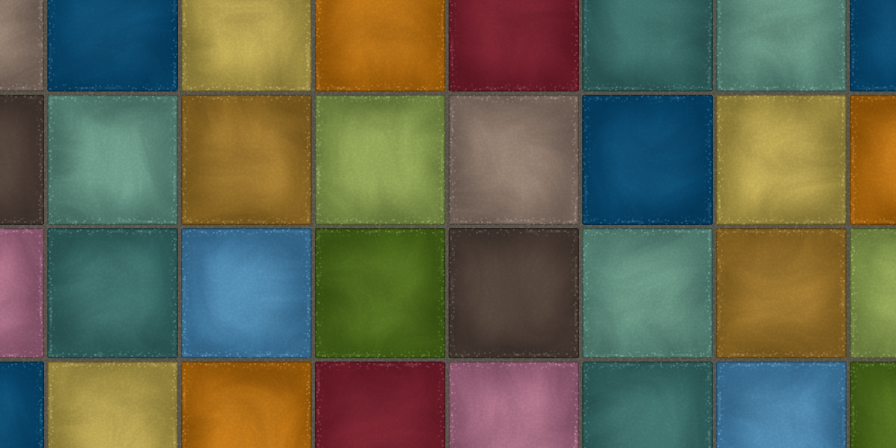
Write a WebGL 2 fragment shader that draws this pattern.

```glsl
#version 300 es
precision highp float;

uniform vec2 u_resolution;
out vec4 outColor;

// Layout, in canvas heights
const vec2 PITCH = vec2(0.2985, 0.2978);
const vec2 FIRST_JOINT = vec2(0.1022, 0.1966);
const int ROW_SHIFT = 4;

// Tile profile, in tile widths
const float JOINT_HALF = 0.012;
const float CORNER_RADIUS = 0.018;
const float RIM_DEPTH = 0.026;
const float RIM_WIDTH = 0.009;
const float GLOW_REACH = 0.36;

// Glaze and wear
const float EDGE_SHADE = 0.78;
const float CENTER_SHADE = 1.05;
const float FADE = 0.15;
const float MOTTLE = 0.20;
const float GRAIN = 0.07;
const vec3 DUST = vec3(1.12, 1.02, 0.82);
const vec3 GROUT = vec3(0.36, 0.34, 0.30);

const vec3 GLAZES[13] = vec3[13](
    vec3(0.55, 0.47, 0.42),  // 0 taupe
    vec3(0.02, 0.30, 0.47),  // 1 blue
    vec3(0.70, 0.62, 0.28),  // 2 yellow
    vec3(0.73, 0.43, 0.04),  // 3 orange
    vec3(0.49, 0.12, 0.18),  // 4 red
    vec3(0.21, 0.43, 0.42),  // 5 teal
    vec3(0.37, 0.58, 0.52),  // 6 mint
    vec3(0.31, 0.25, 0.22),  // 7 brown
    vec3(0.61, 0.45, 0.15),  // 8 ochre
    vec3(0.53, 0.62, 0.30),  // 9 light green
    vec3(0.66, 0.41, 0.52),  // 10 pink
    vec3(0.26, 0.52, 0.70),  // 11 sky
    vec3(0.29, 0.42, 0.09)   // 12 green
);
const int SEQUENCE_LENGTH = 20;
const int SEQUENCE[SEQUENCE_LENGTH] = int[SEQUENCE_LENGTH](
    1, 2, 3, 4, 10, 5, 11, 12, 7, 6, 8, 9, 0, 1, 2, 3, 4, 5, 6, 1);

vec2 hash2(vec2 p) {
    vec3 q = fract(p.xyx * vec3(0.1031, 0.1030, 0.0973));
    q += dot(q, q.yzx + 33.33);
    return fract((q.xx + q.yz) * q.zy);
}

// Distance to the nearest scattered point
float cellular(vec2 p) {
    vec2 cell = floor(p), f = fract(p);
    float nearest = 2.0;
    for (int y = -1; y <= 1; y++) {
        for (int x = -1; x <= 1; x++) {
            vec2 offset = vec2(x, y);
            vec2 d = offset + hash2(cell + offset) - f;
            nearest = min(nearest, dot(d, d));
        }
    }
    return sqrt(nearest);
}

// Cloudy variation from warped, layered sines
float clouds(vec2 p) {
    float sum = 0.0, amp = 0.5;
    for (int i = 0; i < 5; i++) {
        p = mat2(0.8, 0.6, -0.6, 0.8) * p * 1.75 + 1.3;
        p += 0.7 * sin(p.yx);
        sum += amp * sin(p.x) * sin(p.y);
        amp *= 0.62;
    }
    return sum;
}

float roundedBox(vec2 p, float halfSize, float radius) {
    vec2 q = abs(p) - halfSize + radius;
    return length(max(q, 0.0)) + min(max(q.x, q.y), 0.0) - radius;
}

void main() {
    vec2 p = gl_FragCoord.xy / u_resolution.y;
    vec2 grid = (p - FIRST_JOINT) / PITCH + 1.0;
    ivec2 tile = ivec2(floor(grid));
    vec2 local = fract(grid) - 0.5;
    float pixel = 1.0 / (u_resolution.y * PITCH.y);

    // Each row continues the glaze sequence from a shifted start
    int index = (tile.x + ROW_SHIFT * tile.y) % SEQUENCE_LENGTH;
    vec3 glaze = GLAZES[SEQUENCE[index]];

    // Surface variation, different on every tile
    vec2 seed = hash2(vec2(tile) + 7.0) * 40.0;
    float cloud = clouds(local * 3.0 + seed);
    float grain = cellular(p * 150.0) - 0.5;
    float depth = -roundedBox(local, 0.5 - JOINT_HALF, CORNER_RADIUS);

    // Pale, faded centre and deeper border
    vec2 inset = smoothstep(0.0, GLOW_REACH, 0.5 - abs(local));
    float glow = clamp(inset.x * inset.y + MOTTLE * cloud, 0.0, 1.0);
    float luma = dot(glaze, vec3(0.30, 0.59, 0.11));
    vec3 color = mix(glaze, luma * DUST, FADE * glow);
    color *= mix(EDGE_SHADE, CENTER_SHADE, glow);
    color *= 1.0 + GRAIN * (grain + cloud);

    // Broken light rim and scattered chips along the border
    float rim = 1.0 - smoothstep(0.0, RIM_WIDTH + pixel, abs(depth - RIM_DEPTH));
    color += 0.07 * rim * smoothstep(-0.2, 0.6, clouds(local * 9.0 + seed.yx));
    float chip = 1.0 - smoothstep(0.12, 0.30, cellular(p * 90.0 + 11.0));
    color += 0.10 * chip * (1.0 - smoothstep(0.02, 0.08, depth));

    // Shadowed lip, then grout
    color *= mix(0.68, 1.0, smoothstep(0.0, 0.016, depth));
    vec3 grout = GROUT * (1.0 + 0.25 * grain);
    color = mix(grout, color, smoothstep(-0.5 * pixel, 0.5 * pixel, depth));

    outColor = vec4(clamp(color, 0.0, 1.0), 1.0);
}
```
